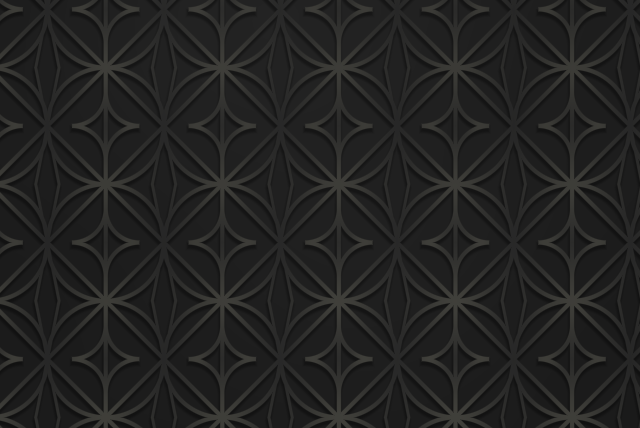
Reproduce this pattern procedurally as a Shadertoy shader.

```glsl
// Dark embossed lattice of four-pointed stars, diamonds and small cusped stars.

// Layout, in canvas heights
const float CELL = 0.2724;
const vec2 HUB = vec2(0.247, 0.842);

// Shape, in cells
const float RIB_HALF = 0.019;
const float RHOMBUS_HALF = 0.014;
const float RHOMBUS_REACH = 0.1;
const float CUSP_RADIUS = 0.29;
const vec2 SHADOW_SHIFT = vec2(0.006, 0.030);
const float SHADOW_BLUR = 0.024;

// Colours
const vec3 GROUND_LOW = vec3(0.102, 0.102, 0.102);
const vec3 GROUND_HIGH = vec3(0.132, 0.132, 0.132);
const vec3 RIB_DIM = vec3(0.150, 0.150, 0.150);
const vec3 RIB_LIT = vec3(0.250, 0.248, 0.228);
const float SHADOW_DEPTH = 0.36;
const float TONE_DRIFT = 0.035;

// Folds the plane into one quadrant: star centre at 0, hub at (0.5, 0)
vec2 foldCell(vec2 p) {
    return abs(fract(p + vec2(0.0, 0.5)) - 0.5);
}

// Signed distance to the nearest rib, in cells
float ribDistance(vec2 p) {
    vec2 a = foldCell(p);
    vec2 corner = 0.5 - a;

    float post = corner.x - RIB_HALF;
    float diagonal = abs(a.x + a.y - 0.5) * 0.7071 - RIB_HALF;
    float starArc = abs(length(corner) - 0.5) - RIB_HALF;

    float cusp = abs(length(corner - CUSP_RADIUS) - CUSP_RADIUS) - RIB_HALF;
    cusp = max(cusp, max(corner.x, corner.y) - CUSP_RADIUS);

    vec2 slope = vec2(1.0 / RHOMBUS_REACH, 2.0);
    float rhombus = abs(dot(a, slope) - 1.0) / length(slope) - RHOMBUS_HALF;

    return min(min(min(post, diagonal), min(starArc, cusp)), rhombus);
}

// Sheen gathers at the hubs and along the cusp tips
float ribSheen(vec2 p) {
    vec2 a = foldCell(p);
    vec2 toHub = a - vec2(0.5, 0.0);
    vec2 toTip = a - vec2(0.27, 0.5);
    float hub = exp(-7.0 * dot(toHub, toHub));
    float tip = exp(-55.0 * dot(toTip, toTip));
    return min(hub + 0.85 * tip, 1.0);
}

// Slow uneven tone from layered sines
float toneDrift(vec2 p) {
    return 0.6 * sin(1.3 * p.x + 0.7 * p.y) + 0.4 * sin(2.1 * p.y - 0.9 * p.x + 1.7);
}

void mainImage(out vec4 fragColor, in vec2 fragCoord) {
    vec2 uv = fragCoord / iResolution.y;
    vec2 p = (uv - HUB) / CELL;
    float pixel = 1.0 / (iResolution.y * CELL);

    // Ground with a broad light at the top centre
    vec2 toLight = uv - vec2(0.5 * iResolution.x / iResolution.y, 0.95);
    float light = exp(-1.5 * dot(toLight, toLight));
    vec3 color = mix(GROUND_LOW, GROUND_HIGH, light);

    // Soft shadow falling below the ribs
    float shadowDistance = ribDistance(p + SHADOW_SHIFT);
    float shadow = 1.0 - smoothstep(-0.5 * SHADOW_BLUR, SHADOW_BLUR, shadowDistance);
    color *= 1.0 - SHADOW_DEPTH * shadow;

    // Raised ribs, a little fainter under the light
    float d = ribDistance(p);
    vec3 rib = mix(RIB_DIM, RIB_LIT, ribSheen(p) * (1.0 - 0.15 * light));
    rib *= 1.0 - 0.10 * smoothstep(-0.008, 0.0, d);
    color = mix(color, rib, 1.0 - smoothstep(-0.7 * pixel, 0.7 * pixel, d));

    color *= 1.0 + TONE_DRIFT * toneDrift(p);
    fragColor = vec4(color, 1.0);
}
```
